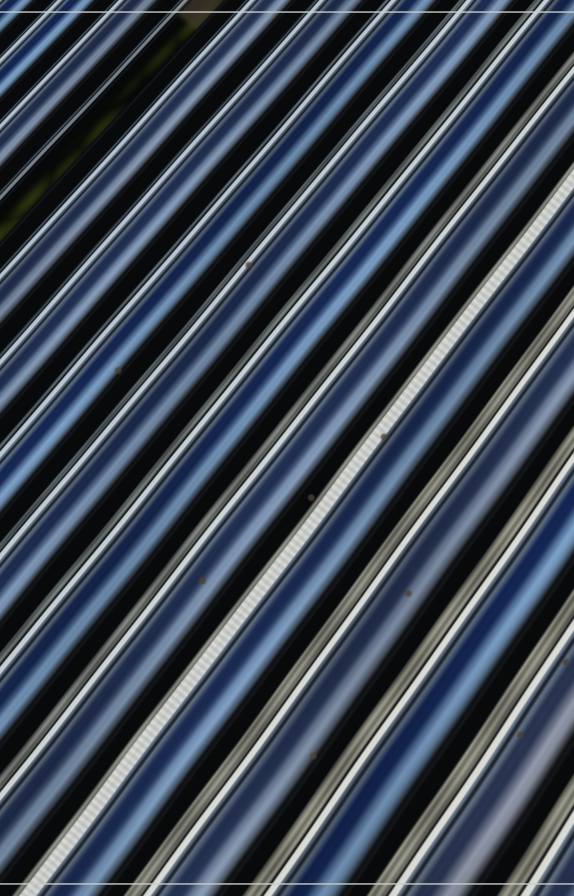
Write a WebGL 2 fragment shader that draws this texture.

```glsl
#version 300 es
precision highp float;

uniform vec2 u_resolution;
out vec4 fragColor;

float hash(vec2 v) {
    return fract(sin(dot(v, vec2(127.1, 311.7))) * 43758.5);
}

// Cellular noise: x is the distance to the nearest point, y its random value
vec2 cellular(vec2 v) {
    vec2 cell = floor(v);
    vec2 nearest = vec2(9.0, 0.0);
    for (int j = -1; j <= 1; j++) {
        for (int i = -1; i <= 1; i++) {
            vec2 c = cell + vec2(i, j);
            vec2 point = c + vec2(hash(c), hash(c + 17.0));
            float d = distance(v, point);
            if (d < nearest.x) nearest = vec2(d, hash(c + 41.0));
        }
    }
    return nearest;
}

float band(float x, float from, float to, float soft) {
    return smoothstep(from - soft, from + soft, x)
         * (1.0 - smoothstep(to - soft, to + soft, x));
}

void main() {
    vec2 p = gl_FragCoord.xy / u_resolution.y;
    float down = 1.0 - p.y;

    // Perspective fan of tubes: whole numbers fall on the highlights
    float n = (down + 1.07 * p.x - 0.2214) / (0.0741 + 0.02 * p.x + 0.0419 * down);
    float edge = fwidth(n) * 0.7;
    float id = floor(n + 0.32);
    float along = dot(p, vec2(0.62, 0.78));
    float f = n - id + 0.006 * sin(along * 13.0 + id * 2.4) + 0.003 * sin(along * 31.0 + id);
    float nearness = smoothstep(1.0, 9.0, id);
    float tint = hash(vec2(id, 3.0));
    float wide = 1.0 - step(0.5, abs(id - 7.0));

    // Dark gap with a faint lower reflection
    vec3 color = vec3(0.03, 0.035, 0.04);
    color += vec3(0.045, 0.05, 0.055) * band(f, 0.6, 0.64, max(0.02, edge));

    // Weathered rim, broader and warmer on the nearer tubes
    float streak = 0.85 + 0.15 * sin(f * 85.0 + id * 3.0) + 0.08 * sin(along * 47.0 + id * 5.0);
    vec3 rimColor = mix(vec3(0.30, 0.36, 0.41), vec3(0.56, 0.56, 0.51), nearness) * streak;
    float rim = band(f, -mix(0.09, 0.20, nearness), -0.055, max(0.02, edge));
    color = mix(color, rimColor, rim);

    // Glass body: slate, navy, sky reflection, then falling into shade
    vec3 navy = mix(vec3(0.06, 0.13, 0.30), vec3(0.15, 0.19, 0.29), tint);
    vec3 sky = mix(vec3(0.44, 0.57, 0.71), vec3(0.52, 0.54, 0.60), tint * tint);
    vec3 body = mix(vec3(0.36, 0.41, 0.47), navy, smoothstep(0.11, 0.20, f));
    body = mix(body, sky, smoothstep(0.27, 0.43, f));
    body *= 1.0 - 0.6 * smoothstep(0.46, 0.58, f);
    body *= 1.0 + 0.07 * sin(along * 7.0 + id * 1.7) + 0.03 * sin(f * 70.0 + id);

    // One empty tube with mossy reflections and a brown end cap
    float empty = 1.0 - step(0.5, abs(id));
    float moss = 1.0 - smoothstep(0.1, 0.8, cellular(vec2(along * 16.0, n * 2.0)).x);
    vec3 hollow = vec3(0.02, 0.03, 0.025)
                + vec3(0.15, 0.17, 0.03) * moss * band(f, 0.36, 0.60, 0.12);
    hollow = mix(hollow, vec3(0.24, 0.21, 0.16), smoothstep(0.885, 0.895, along) * 0.8);
    body = mix(body, hollow, empty);
    color = mix(color, body, band(f, -0.02, 0.575, max(0.03, edge)));

    // Thin dark seam beside the highlight
    float seam = band(f, 0.065, 0.105, max(0.018, edge));
    color = mix(color, vec3(0.07, 0.09, 0.13), seam * 0.85);

    // Highlight; the widest one carries fine cross ticks
    float glint = band(f, -0.032 - 0.09 * wide, 0.034, max(0.014, edge));
    float ticks = 1.0 - wide * 0.10 * (0.5 + 0.5 * sin(along * 800.0));
    vec3 glintColor = mix(vec3(0.74, 0.80, 0.86), vec3(0.90, 0.90, 0.87), nearness);
    color = mix(color, glintColor * ticks, glint * (0.92 - 0.3 * empty));

    // Sparse specks of dirt
    vec2 dirt = cellular(p * 16.0);
    float speck = 1.0 - smoothstep(0.03, 0.085, dirt.x);
    color = mix(color, vec3(0.30, 0.26, 0.20), speck * step(0.92, dirt.y) * 0.8);

    // Pale hairlines near the top and bottom
    float border = abs(min(p.y, down) - 0.0135);
    float hairline = 1.0 - smoothstep(0.0004, 0.0004 + 1.0 / u_resolution.y, border);
    color = mix(color, vec3(0.78, 0.80, 0.78), hairline * 0.75);

    fragColor = vec4(clamp(color, 0.0, 1.0), 1.0);
}
```
